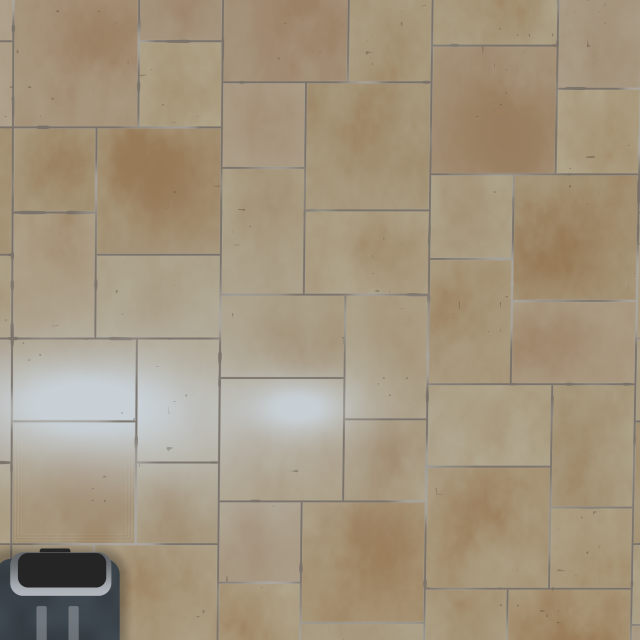
This texture is drawn by a Shadertoy shader. Its source:

```glsl
const float COLUMN_SHIFT[5] = float[5](0.59, 0.59, 0.38, 0.81, 0.59);
const float SPLIT = 0.4;              // short tile side, in blocks
const float BLOCK_SIZE = 0.327;       // block side, in canvas units
const float GROUT_HALF = 0.0015;
const float LIP_WIDTH = 0.0035;
const vec3 CREAM = vec3(0.690, 0.655, 0.555);
const vec3 TAN = vec3(0.605, 0.505, 0.375);
const vec3 RUST = vec3(0.560, 0.420, 0.270);
const vec3 ROSE = vec3(0.660, 0.590, 0.540);
const vec3 HAZE = vec3(0.715, 0.705, 0.660);
const vec3 SHINE = vec3(0.800, 0.840, 0.875);
const vec3 GROUT_DARK = vec3(0.450, 0.420, 0.390);
const vec3 GROUT_PALE = vec3(0.660, 0.650, 0.630);
const vec3 CASE_BODY = vec3(0.220, 0.250, 0.275);
const vec3 CASE_PANEL = vec3(0.150, 0.145, 0.150);
const vec3 CASE_TRIM = vec3(0.600, 0.620, 0.640);

float hash(vec2 p) {
    vec3 q = fract(vec3(p.xyx) * 0.1031);
    q += dot(q, q.yzx + 33.33);
    return fract((q.x + q.y) * q.z);
}

float noise(vec2 p) {
    vec2 i = floor(p), f = fract(p);
    f = f * f * (3.0 - 2.0 * f);
    return mix(mix(hash(i), hash(i + vec2(1, 0)), f.x),
               mix(hash(i + vec2(0, 1)), hash(i + vec2(1, 1)), f.x), f.y);
}

float fbm(vec2 p) {
    float sum = 0.0, weight = 0.5;
    for (int i = 0; i < 4; i++) {
        sum += weight * noise(p);
        p = p * 2.03 + 17.1;
        weight *= 0.5;
    }
    return sum / 0.9375;
}

float roundBox(vec2 p, vec2 halfSize, float radius) {
    vec2 d = abs(p) - halfSize + radius;
    return length(max(d, 0.0)) + min(max(d.x, d.y), 0.0) - radius;
}

float glow(vec2 p, vec2 center, vec2 spread) {
    vec2 d = (p - center) / spread;
    return exp(-dot(d, d));
}

float cover(float d, float pixel) {
    return 1.0 - smoothstep(-0.7 * pixel, 0.7 * pixel, d);
}

vec3 tiledFloor(vec2 p, float pixel) {
    // Slight perspective, then columns of blocks with their own shift
    vec2 g = vec2((p.x - 0.021 + 0.004 * p.y) / (0.3275 - 0.0046 * p.y),
                  p.y * (2.94 + 0.125 * p.y));
    float column = floor(g.x);
    g.y -= COLUMN_SHIFT[clamp(int(column) + 1, 0, 4)];
    vec2 block = floor(g), q = g - block;
    float turned = mod(block.y, 2.0);
    q = mix(q, 1.0 - q, turned);      // every other block is turned half round

    // Four tiles per block: small, large, tall and wide
    float right = step(SPLIT, q.x);
    float rowSplit = mix(SPLIT, 1.0 - SPLIT, right);
    float lower = step(rowSplit, q.y);
    vec2 lo = vec2(SPLIT * right, rowSplit * lower);
    vec2 hi = vec2(mix(SPLIT, 1.0, right), mix(rowSplit, 1.0, lower));
    vec2 gap = min(q - lo, hi - q) * BLOCK_SIZE;
    float edge = min(gap.x, gap.y);
    float large = right * (1.0 - lower);
    vec2 id = block * 2.0 + vec2(right, lower) + 40.0;
    vec2 local = (q - lo) / (hi - lo) - 0.5;

    // Cloudy fired glaze, browner in the middle of each tile
    float tint = hash(id);
    vec2 seed = id * 7.3;
    float cloud = fbm(p * vec2(19.0, 12.0) + seed) - 0.5;
    float grain = fbm(p * vec2(85.0, 60.0) + seed) - 0.5;
    vec2 stainCenter = 0.4 * vec2(hash(id + 5.1), hash(id + 9.7)) - 0.2;
    float stain = glow(local + 0.25 * cloud, stainCenter, vec2(0.38, 0.48));
    float tone = (0.35 + 0.32 * large + 0.42 * tint) * (0.62 + 0.5 * stain);
    tone += 0.65 * cloud + 0.2 * grain;
    vec3 color = mix(CREAM, TAN, clamp(tone, 0.0, 1.0));
    color = mix(color, RUST, 0.5 * stain * smoothstep(0.55, 1.2, tone));
    color = mix(color, ROSE, 0.4 * smoothstep(0.55, 1.0, hash(id + 3.3)));
    color *= 0.985 + 0.03 * hash(id + 21.0);

    // Embossed frame on one odd tile
    float framed = large * float(block == vec2(0, 1)) * (1.0 - smoothstep(0.015, 0.019, edge));
    color += 0.02 * framed * sin(edge * 1300.0);

    // Window light on the glaze
    color = mix(color, HAZE, 0.6 * glow(p, vec2(0.28, 0.62), vec2(0.34, 0.22)));
    float shine = glow(p, vec2(0.13, 0.625), vec2(0.18, 0.075))
                + 0.9 * glow(p, vec2(0.47, 0.635), vec2(0.085, 0.045))
                + 0.35 * glow(p, vec2(0.25, 0.69), vec2(0.35, 0.09));
    color = mix(color, SHINE, 0.88 * min(shine, 1.0));

    // Specks, worn lip and uneven grout
    color *= 1.0 - 0.2 * smoothstep(0.93, 0.99, noise(p * 110.0)) * step(0.7, noise(p * 13.0));
    float wear = noise(p * 9.0 + id);
    color = mix(color, GROUT_PALE, 0.55 * wear * (1.0 - smoothstep(GROUT_HALF, LIP_WIDTH, edge)));
    float chip = 0.0012 * smoothstep(0.75, 0.95, noise(p * 45.0));
    vec3 grout = mix(GROUT_DARK, GROUT_PALE, smoothstep(0.45, 0.9, noise(p * 14.0 + 8.0)));
    return mix(color, grout, 0.85 * cover(edge - GROUT_HALF - chip, pixel));
}

vec3 addCase(vec3 color, vec2 p, float pixel) {
    // Shadow, grip, body, trim and recessed panel
    color *= 1.0 - 0.25 * (1.0 - smoothstep(0.0, 0.025, roundBox(p - vec2(0.085, 0.96), vec2(0.1, 0.09), 0.03)));
    color = mix(color, CASE_PANEL, cover(roundBox(p - vec2(0.086, 0.862), vec2(0.024, 0.005), 0.004), pixel));
    vec3 body = CASE_BODY * (0.92 + 0.25 * noise(p * 30.0));
    color = mix(color, body, cover(roundBox(p - vec2(0.09, 0.975), vec2(0.097, 0.102), 0.025), pixel));
    float rim = roundBox(p - vec2(0.095, 0.897), vec2(0.079, 0.034), 0.02);
    vec3 trim = CASE_TRIM * mix(0.65, 1.15, smoothstep(0.87, 0.93, p.y));
    color = mix(color, trim, cover(rim, pixel));
    color = mix(color, CASE_PANEL, cover(roundBox(p - vec2(0.097, 0.891), vec2(0.069, 0.027), 0.016), pixel));
    for (int i = 0; i < 2; i++) {
        vec2 strap = p - vec2(0.065 + 0.05 * float(i), 0.978);
        color = mix(color, CASE_TRIM, 0.55 * cover(roundBox(strap, vec2(0.008, 0.031), 0.003), pixel));
    }
    return color;
}

void mainImage(out vec4 fragColor, in vec2 fragCoord) {
    vec2 p = fragCoord / iResolution.xy;
    p.y = 1.0 - p.y;                  // measure downward from the top
    float pixel = 1.0 / iResolution.y;
    fragColor = vec4(addCase(tiledFloor(p, pixel), p, pixel), 1.0);
}
```
